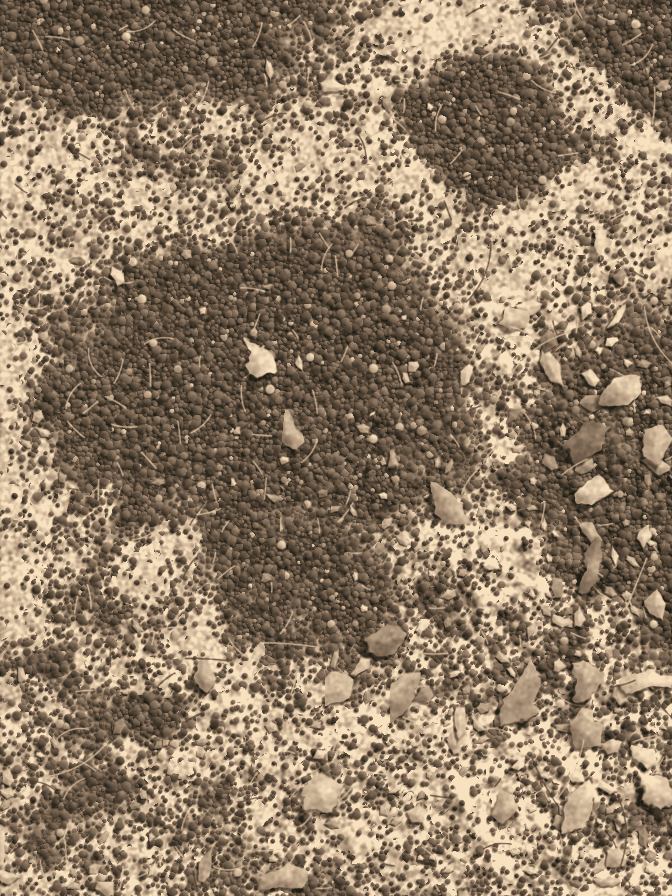
Write a WebGL 1 fragment shader that draws this texture.

```glsl
precision highp float;
// Sunlit sandy ground with patches of dark soil crumbs, clay flakes and straw.
uniform vec2 u_resolution;
#define LIGHT vec2(0.6, 0.8)
#define FINE_CELLS 150.0
#define COARSE_CELLS 92.0
#define FLAKE_CELLS 11.0
#define STRAW_CELLS 24.0
#define SAND_TONE 0.89
#define CRUMB_TONE 0.41
#define GAP_TONE 0.29
#define SHADOW 0.3
#define PATCHINESS 0.75

vec3 hash3(vec2 p) {
  vec3 q = fract(p.xyx * vec3(0.1031, 0.1030, 0.0973));
  q += dot(q, q.yxz + 33.33);
  return fract((q.xxy + q.yzz) * q.zyx);
}
mat2 turn(float a) { return mat2(cos(a), sin(a), -sin(a), cos(a)); }
vec2 neighbour(int n) { float f = float(n); return vec2(mod(f, 3.0), floor((f + 0.5) / 3.0)) - 1.0; }

// Smooth cellular noise: one signed bump per cell
float bumps(vec2 p) {
  float sum = 0.0;
  for (int n = 0; n < 9; n++) {
    vec2 cell = floor(p) + neighbour(n);
    vec3 h = hash3(cell);
    vec2 d = p - cell - h.xy;
    float w = max(0.0, 1.0 - dot(d, d));
    sum += (h.z - 0.5) * w * w;
  }
  return sum;
}
float layeredBumps(vec2 p) {
  float sum = 0.0, amp = 1.0;
  for (int k = 0; k < 4; k++) {
    sum += amp * bumps(p);
    p = turn(0.7) * p * 2.1 + 17.0;
    amp *= 0.6;
  }
  return sum;
}
float heapAt(vec2 p, float x, float y, float rx, float ry) {
  return 1.0 - smoothstep(0.65, 1.3, length((p - vec2(x, y)) / vec2(rx, ry)));
}
// Share of the ground hidden by soil crumbs
float soilCover(vec2 p) {
  float n = layeredBumps(p * 13.0);
  vec2 w = p + 0.06 * vec2(bumps(p * 7.0), bumps(p * 7.0 + 40.0)) + 0.03 * n;
  float heap = max(heapAt(w, 0.39, 0.76, 0.32, 0.25), heapAt(w, 0.17, 1.33, 0.35, 0.15));
  heap = max(heap, max(heapAt(w, 0.71, 1.14, 0.13, 0.10), heapAt(w, 0.99, 1.26, 0.12, 0.10)));
  heap = max(heap, max(0.8 * heapAt(w, 0.93, 0.66, 0.17, 0.25), 0.7 * heapAt(w, 0.46, 0.45, 0.11, 0.10)));
  float base = mix(0.45, 0.27, smoothstep(0.3, 0.75, p.y));
  return clamp(base + heap * 0.75 + PATCHINESS * n * (1.0 - 0.7 * heap), 0.03, 1.0);
}
// Round lit crumbs with shadows
float addCrumbs(float ground, vec2 p, float cells, float cover) {
  vec2 q = p * cells;
  float nearest = 9.0, shade = 9.0, tone = CRUMB_TONE, soft = 0.15 + cells / u_resolution.x;
  for (int n = 0; n < 9; n++) {
    vec2 cell = floor(q) + neighbour(n);
    vec3 h = hash3(cell + cells);
    vec2 d = (q - cell - h.xy) / (0.42 + 0.25 * fract(h.z * 37.0));
    if (h.z > cover) continue;
    shade = min(shade, length(d + LIGHT * 0.75));
    if (length(d) < nearest) {
      nearest = length(d);
      tone = CRUMB_TONE + 0.2 * (fract(h.z * 91.0) - 0.5) + 0.17 * dot(d, LIGHT);
      tone += 0.32 * step(0.95, fract(h.z * 53.0));
    }
  }
  ground *= 1.0 - SHADOW * (1.0 - smoothstep(0.6, 1.3, shade));
  return mix(tone, ground, smoothstep(1.0 - soft, 1.0 + soft, nearest));
}
// Irregular five-sided chip, negative inside
float chip(vec2 q, vec3 h) {
  q = turn(h.x * 6.28) * q * vec2(0.45 + 0.5 * h.y, 1.0);
  float d = -1.0;
  for (int k = 1; k < 6; k++) {
    float f = float(k), a = 1.257 * (f + 0.6 * fract(h.z * 7.0 * f));
    d = max(d, dot(q, vec2(cos(a), sin(a))) - 0.12 - 0.14 * fract(h.y * 13.0 * f));
  }
  return d;
}
float addFlakes(float tone, vec2 p, float cells, float amount, float ragged) {
  vec2 q = p * cells;
  float soft = cells / u_resolution.x;
  for (int n = 0; n < 9; n++) {
    vec2 cell = floor(q) + neighbour(n);
    vec3 h = hash3(cell + cells * 3.0), s = hash3(cell + 71.0);
    if (h.z > amount) continue;
    vec2 d = q - cell - 0.2 - 0.6 * h.xy;
    float edge = chip(d, s) + 0.13 * ragged, shade = chip(d + LIGHT * 0.1, s) + 0.13 * ragged;
    float face = mix(0.56, 0.88, sqrt(s.z)) + 1.2 * clamp(shade - edge, -0.1, 0.1) + 0.2 * ragged;
    tone *= 0.5 + 0.5 * smoothstep(-0.03, 0.04, shade);
    tone = mix(face, tone, smoothstep(-soft, soft, edge));
  }
  return tone;
}
// Thin bent stalks, pale or dark
float addStraw(float tone, vec2 p, float cells, float amount) {
  vec2 q = p * cells;
  float soft = cells / u_resolution.x, width = cells * 0.0011;
  for (int n = 0; n < 9; n++) {
    vec2 cell = floor(q) + neighbour(n);
    vec3 h = hash3(cell + cells * 5.0);
    vec2 d = turn(h.x * 6.28 + h.y * 9.0) * (q - cell - h.xy);
    d.y += (h.y - 0.5) * d.x * d.x;
    float edge = length(vec2(max(abs(d.x) - 0.15 - 0.4 * h.y, 0.0), d.y)) - width;
    tone = mix(tone, h.x < 0.72 ? 0.86 : 0.33, 0.85 * step(h.z, amount) * (1.0 - smoothstep(-soft, soft, edge)));
  }
  return tone;
}
void main() {
  vec2 p = gl_FragCoord.xy / u_resolution.x;
  float cover = soilCover(p), grain = bumps(p * 190.0), bump = layeredBumps(p * 20.0);
  float relief = bump - layeredBumps(p * 20.0 + LIGHT * 0.25);
  float rough = max(smoothstep(0.35, 0.8, p.x) * (1.0 - smoothstep(0.6, 1.05, p.y)), 0.35 - 0.35 * smoothstep(0.1, 0.5, p.y));
  // Sand and crumbs
  float tone = SAND_TONE + 0.08 * bump + 0.22 * grain + relief * (0.12 + 0.35 * rough);
  tone = mix(tone, GAP_TONE, smoothstep(0.5, 0.95, cover));
  tone = addCrumbs(tone, p, FINE_CELLS, cover);
  tone = addCrumbs(tone, p, COARSE_CELLS, cover * 0.42) + relief * 0.25 * rough;
  // Debris, from small to large
  tone = addStraw(tone, p, STRAW_CELLS, 0.4);
  for (int k = 0; k < 3; k++)
    tone = addFlakes(tone, p, FLAKE_CELLS * exp2(1.9 - 0.95 * float(k)), 0.02 + (0.2 + 0.07 * float(k)) * rough, bump);
  tone = addStraw(tone, p, STRAW_CELLS * 0.4, 0.06 + 0.25 * rough) + 0.12 * grain;
  // Tone to warm earth colours
  float t = clamp((tone - 0.26) / 0.67, -0.2, 1.06);
  vec3 earth = mix(vec3(0.26, 0.22, 0.17), vec3(0.93, 0.84, 0.71), t);
  gl_FragColor = vec4(earth - vec3(0.0, 0.1, 0.1) * t * (1.0 - t), 1.0);
}
```
